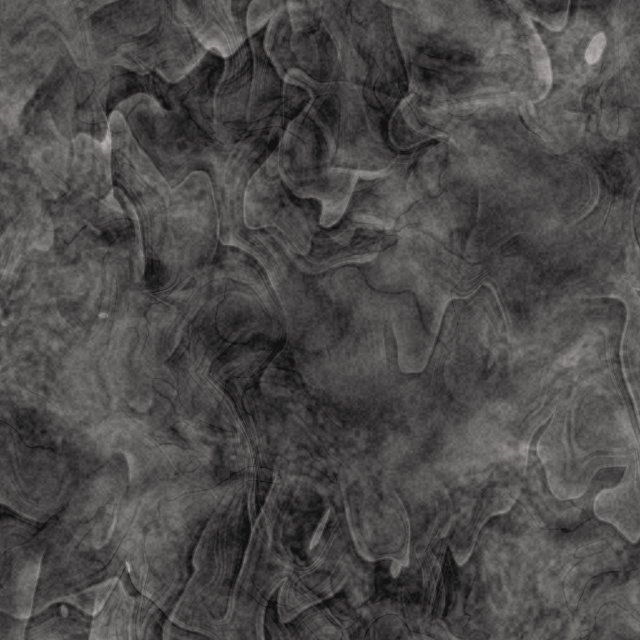
Give the GLSL for this texture, as a Shadertoy shader.

```glsl
// Dark grey weathered stone with smoky mottling, draped folds and fine grain.
#define BASE_TONE 0.308
#define CLOUD_SCALE 4.5
#define CLOUD_GAIN 0.44
#define MOTTLE_SCALE 19.0
#define MOTTLE_GAIN 0.27
#define FOLD_SCALE 3.6
#define FOLD_LEVELS 3.2
#define FOLD_GAIN 0.15
#define FIBRE_GAIN 0.13
#define GRAIN_SCALE 150.0
#define GRAIN_GAIN 0.13
#define WARM_TINT vec3(1.02, 0.992, 0.99)

float hash(vec2 p) {
    vec3 q = fract(vec3(p.xyx) * 0.1031);
    q += dot(q, q.yzx + 33.33);
    return fract((q.x + q.y) * q.z);
}

float noise(vec2 p) {
    vec2 cell = floor(p), f = fract(p);
    f = f * f * f * (f * (f * 6.0 - 15.0) + 10.0);
    float low = mix(hash(cell), hash(cell + vec2(1, 0)), f.x);
    float high = mix(hash(cell + vec2(0, 1)), hash(cell + vec2(1, 1)), f.x);
    return mix(low, high, f.y);
}

// Rotated octaves, normalised to 0..1
float fbm(vec2 p, int octaves) {
    float sum = 0.0, weight = 0.5, total = 0.0;
    for (int i = 0; i < octaves; i++) {
        sum += weight * noise(p);
        total += weight;
        weight *= 0.55;
        p = mat2(1.6, 1.2, -1.2, 1.6) * p + 17.3;
    }
    return sum / total;
}

vec2 warp(vec2 p) {
    return vec2(fbm(p + 31.7, 3), fbm(p + 72.1, 3)) - 0.5;
}

// Hanging lobes: a lit rim on one side of each contour, a shadow on the other
float folds(vec2 uv, float seed) {
    vec2 p = uv * FOLD_SCALE * vec2(1.25, 0.85) + seed;
    p += 1.1 * warp(p * 0.9);
    float cusp = abs(noise(p * 2.1 + 9.0) - 0.5);
    float height = (noise(p) + 0.45 * cusp + 0.08 * noise(p * 5.0)) * FOLD_LEVELS;
    float level = fract(height);
    float soft = clamp(1.3 * fwidth(height), 0.004, 0.3);

    float rim = smoothstep(0.0, soft, level) * exp(-level * 13.0);
    float shadow = smoothstep(0.0, soft, 1.0 - level) * exp((level - 1.0) * 6.0);
    float strands = fbm(vec2(height * 16.0, dot(p, vec2(1.5, 2.5))), 2) - 0.5;

    float patches = smoothstep(0.42, 0.66, fbm(uv * 5.0 + seed * 1.7, 3));
    return patches * (FOLD_GAIN * (1.15 * rim - 0.75 * shadow) + FIBRE_GAIN * strands);
}

void mainImage(out vec4 fragColor, in vec2 fragCoord) {
    vec2 uv = fragCoord / iResolution.y;
    vec2 drift = warp(uv * 5.0);

    // Smoky light and dark areas
    float clouds = fbm(uv * CLOUD_SCALE + 1.3 * drift + 4.0, 5) - 0.5;
    float mottle = fbm(uv * MOTTLE_SCALE + 4.0 * drift + 53.0, 4) - 0.5;
    float tone = BASE_TONE + CLOUD_GAIN * clouds + MOTTLE_GAIN * mottle;

    // Overlapping drapery
    for (int i = 0; i < 3; i++) {
        tone += folds(uv, 13.0 + 23.7 * float(i));
    }

    // Thin dark creases
    float crease = abs(fbm(uv * 9.0 + 2.5 * drift + 88.0, 4) - 0.5);
    float creased = smoothstep(0.45, 0.65, noise(uv * 6.0 + 41.0));
    tone -= 0.07 * creased * (1.0 - smoothstep(0.0, 0.035, crease));

    // Grain, coarser and stronger in rough patches
    float rough = smoothstep(0.35, 0.7, fbm(uv * 6.0 + 2.0 * drift + 120.0, 3));
    float fine = noise(uv * GRAIN_SCALE * 1.7) - 0.5;
    float coarse = noise(uv * GRAIN_SCALE * 0.75 + 6.0 * drift) - 0.5;
    tone += GRAIN_GAIN * (0.55 * fine + (0.25 + 0.8 * rough) * coarse);

    fragColor = vec4(clamp(tone, 0.07, 0.68) * WARM_TINT, 1.0);
}
```
